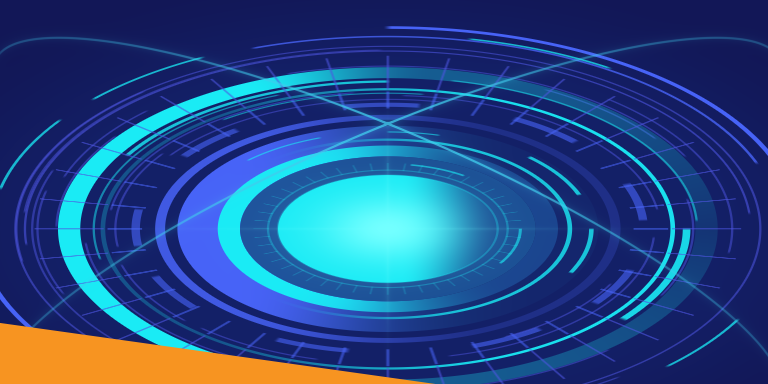
A Shadertoy shader for this background:

```glsl
// Tilted concentric neon rings with a glowing core, crossing orbits and an orange corner.

const float PI = 3.14159265;
const float TAU = 6.2831853;

// Layout, in units of canvas height
const vec2 CENTER = vec2(1.010, 0.404);
const float TILT = 0.49;                     // vertical squash of the rings
const float CORE_RADIUS = 0.286;
const float ORBIT_ANGLE = 0.407;
const vec2 ORBIT_AXES = vec2(1.112, 0.2526);
const vec2 CORNER_LINE = vec2(0.159, 0.1402); // height at left, fall per unit

const vec3 NAVY = vec3(0.075, 0.125, 0.405);
const vec3 DEEP_NAVY = vec3(0.07, 0.09, 0.34);
const vec3 TEAL = vec3(0.11, 0.32, 0.59);
const vec3 BLUE = vec3(0.28, 0.39, 0.97);
const vec3 VIOLET = vec3(0.30, 0.33, 0.88);
const vec3 CYAN = vec3(0.10, 0.92, 0.96);
const vec3 CORE = vec3(0.45, 1.00, 1.00);
const vec3 ORANGE = vec3(0.97, 0.58, 0.13);

float hash(float n) { return fract(sin(n * 127.1 + 3.7) * 4375.85); }

// Coverage of a ring; aa is the pixel footprint in ring space
float ring(float r, float radius, float halfWidth, float aa) {
    float inner = max(radius - halfWidth, 0.0);
    float a = clamp((radius + halfWidth - r) / aa + 0.5, 0.0, 1.0);
    float b = clamp((inner - r) / aa + 0.5, 0.0, 1.0);
    return a - b;
}

// Angular window between two angles in degrees, counterclockwise
float span(float angle, float fromDeg, float toDeg) {
    float mid = radians(0.5 * (fromDeg + toDeg));
    float away = abs(mod(angle - mid + PI, TAU) - PI);
    return 1.0 - smoothstep(-0.012, 0.012, away - radians(0.5 * (toDeg - fromDeg)));
}

// Evenly spaced radial ticks between two radii
float ticks(float r, float angle, float count, float r0, float r1, float halfWidth, float aa) {
    float d = abs(fract(angle * count / TAU + 0.5) - 0.5) * TAU / count * r;
    float line = clamp((halfWidth - d) / aa + 0.5, 0.0, 1.0);
    return line * ring(r, 0.5 * (r0 + r1), 0.5 * (r1 - r0), aa);
}

// Glowing upper half of a tilted ellipse
float orbit(vec2 d, float px) {
    float c = cos(ORBIT_ANGLE), s = sin(ORBIT_ANGLE);
    vec2 e = vec2(c * d.x - s * d.y, s * d.x + c * d.y);
    float f = length(e / ORBIT_AXES);
    float dist = abs(f - 1.0) * f / max(length(e / (ORBIT_AXES * ORBIT_AXES)), 0.01);
    float line = 1.0 - smoothstep(0.001, 0.002 + px, dist);
    float glow = 0.35 * exp(-dist / 0.009);
    float fade = mix(0.25, 0.9, exp(-2.5 * dot(d, d)));
    return (line + glow) * fade * smoothstep(-0.04, 0.05, e.y);
}

void mainImage(out vec4 fragColor, in vec2 fragCoord) {
    float px = 1.0 / iResolution.y;
    vec2 p = fragCoord * px;
    vec2 d = p - CENTER;
    vec2 q = d / vec2(1.0, TILT);
    float r = length(q);
    float angle = atan(q.y, q.x);
    float dir = q.x / max(r, 0.001);
    float aa = px * length(vec2(q.x, q.y / TILT)) / max(r, 0.001);
    float left = smoothstep(0.5, -0.7, dir);

    vec3 col = mix(NAVY, DEEP_NAVY, smoothstep(0.75, 1.4, r));

    // Scattered thin arcs
    for (float i = 0.0; i < 24.0; i++) {
        float radius = mix(0.62, 1.0, hash(i));
        float start = 360.0 * hash(i + 40.0);
        float arc = ring(r, radius, 0.003, aa) * span(angle, start, start + 25.0 + 60.0 * hash(i + 80.0));
        col = mix(col, mix(VIOLET, CYAN, step(0.8, hash(i + 120.0))), 0.5 * arc);
    }

    // Segmented blocks
    for (float i = 0.0; i < 9.0; i++) {
        float start = i * 40.0 + 15.0 * hash(i + 7.0);
        float block = ring(r, 0.65 + 0.025 * hash(i + 3.0), 0.011, aa) * span(angle, start, start + 17.0);
        col = mix(col, BLUE, 0.6 * block);
    }

    // Outer arcs
    col = mix(col, VIOLET, 0.55 * ring(r, 0.97, 0.003, aa));
    col = mix(col, VIOLET, 0.6 * ring(r, 0.945, 0.003, aa) * span(angle, 5.0, 185.0));
    col = mix(col, BLUE, ring(r, 1.07, 0.007, aa) * (span(angle, 5.0, 90.0) + span(angle, 190.0, 218.0)));
    col = mix(col, BLUE, 0.8 * ring(r, 1.022, 0.004, aa) * span(angle, 20.0, 110.0));
    float edgeArcs = span(angle, 56.0, 78.0) + span(angle, 118.0, 138.0)
                   + span(angle, 146.0, 168.0) + span(angle, 315.0, 332.0);
    col = mix(col, CYAN, 0.75 * ring(r, 1.031, 0.004, aa) * edgeArcs);

    // Large rings and dial ticks
    float bigFade = mix(0.10 + 0.2 * abs(q.y) / max(r, 0.001), 1.0, smoothstep(0.15, -0.45, dir));
    col = mix(col, CYAN, bigFade * ring(r, 0.83, 0.029, aa));
    col = mix(col, CYAN, 0.8 * ring(r, 0.783, 0.006, aa) * span(angle, 90.0, 150.0));
    col = mix(col, CYAN, mix(0.95, 0.25, left) * ring(r, 0.742, 0.006, aa));
    col = mix(col, CYAN, 0.9 * ring(r, 0.778, 0.010, aa) * span(angle, -38.0, 0.0));
    col = mix(col, VIOLET, 0.6 * ticks(r, angle, 36.0, 0.74, 0.92, 0.003, aa));
    col = mix(col, BLUE, 0.55 * ticks(r, angle, 36.0, 0.64, 0.73, 0.004, aa));

    // Blue disc and its rim
    col = mix(col, BLUE, mix(0.22, 0.85, left) * ring(r, 0.593, 0.013, aa));
    float blueFade = mix(0.12, 1.0, smoothstep(0.42, -0.42, q.x));
    col = mix(col, mix(TEAL, BLUE, left), blueFade * ring(r, 0.0, 0.548, aa));
    col = mix(col, CYAN, 0.8 * (1.0 - left) * ring(r, 0.474, 0.006, aa));
    col = mix(col, CYAN, 0.8 * ring(r, 0.53, 0.006, aa) * (span(angle, -26.0, 0.0) + span(angle, 20.0, 46.0)));
    col = mix(col, CYAN, 0.6 * ring(r, 0.515, 0.003, aa) * (span(angle, 75.0, 90.0) + span(angle, 110.0, 135.0)));

    // Cyan ring around the teal dial
    col = mix(col, mix(TEAL * 1.1, CYAN, smoothstep(0.75, -0.35, dir)), mix(0.6, 1.0, left) * ring(r, 0.414, 0.029, aa));
    col = mix(col, TEAL, 0.95 * ring(r, 0.0, 0.385, aa));
    col = mix(col, CYAN, 0.22 * ticks(r, angle, 48.0, 0.31, 0.35, 0.002, aa));
    col = mix(col, CYAN, 0.6 * ring(r, 0.345, 0.004, aa) * (span(angle, -32.0, 0.0) + span(angle, 55.0, 80.0)));
    col = mix(col, CYAN, 0.3 * ring(r, 0.312, 0.003, aa));

    // Glowing core
    float coreFade = smoothstep(0.29, 0.03, q.x);
    col = mix(col, CYAN, coreFade * ring(r, 0.0, CORE_RADIUS, aa));
    col = mix(col, CORE, exp(-pow(r / 0.17, 2.0)));
    col = mix(col, CYAN, 0.3 * ring(r, CORE_RADIUS, 0.003, aa));

    // Crossing orbits and faint axis beams
    float beams = exp(-abs(d.x) / 0.005) * exp(-pow(d.y / 0.2, 2.0))
                + exp(-abs(d.y) / 0.003) * exp(-pow(d.x / 0.4, 2.0));
    col = mix(col, CORE, 0.22 * min(beams, 1.0));
    float orbits = orbit(d, px) + orbit(vec2(-d.x, d.y), px);
    col = mix(col, vec3(0.25, 0.80, 0.93), min(orbits, 1.0) * 0.8);

    // Orange corner
    float corner = CORNER_LINE.x - CORNER_LINE.y * p.x - p.y;
    col = mix(col, ORANGE, clamp(corner / px + 0.5, 0.0, 1.0));

    fragColor = vec4(col, 1.0);
}
```
